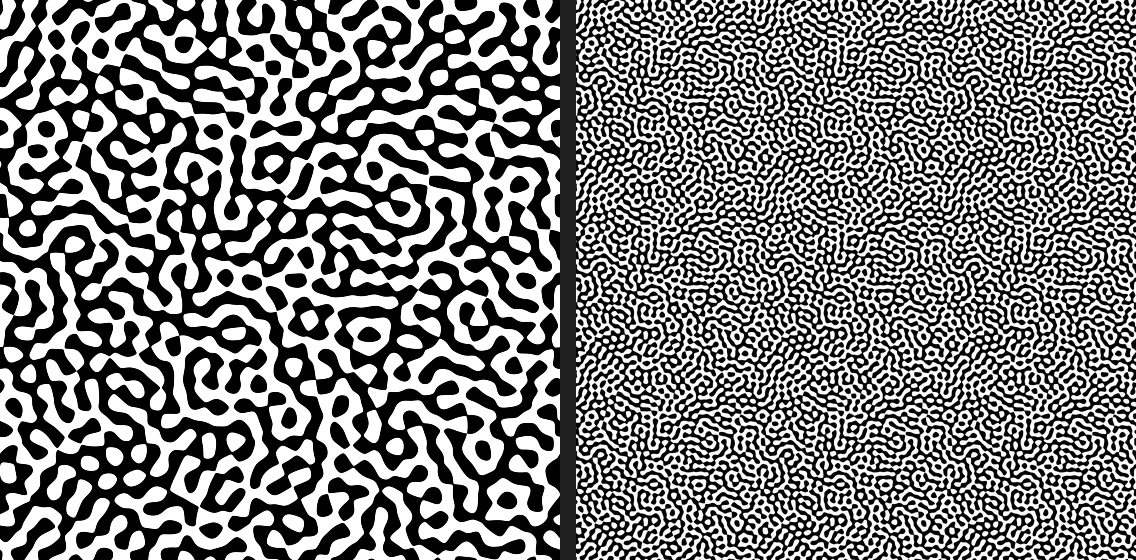
Left, the tile; right, the same tile 3 across and 3 down.
Reproduce this pattern procedurally as a Shadertoy shader.

```glsl
// Black and white labyrinth of winding stripes, bulbs and dots.
// Plane waves of nearly equal length run in every direction with random phases;
// the sign of their sum gives the two colours. Whole wave counts make it tile.

const float PI = 3.14159265;
const int   WAVES = 160;            // number of plane waves summed
const float STRIPES = 25.0;         // mean stripe periods across the canvas
const float STRIPE_SPREAD = 2.8;    // deviation of the periods to either side
const float THRESHOLD = 0.0;        // above 0 favours the dark colour
const float EDGE_PIXELS = 1.0;      // width of the smoothed edge
const float MIN_SLOPE = 12.0;       // keeps saddles between stripes crisp
const vec3  DARK = vec3(0.0);
const vec3  LIGHT = vec3(1.0);

// Three random values in 0..1 from an integer seed.
vec3 hash3(int seed) {
    uvec3 h = uvec3(seed) * 1664525u + uvec3(1013u, 7919u, 15731u);
    h = (h ^ (h >> 16u)) * 73244475u;
    h = (h ^ (h >> 15u)) * 73244475u;
    h ^= h >> 16u;
    return vec3(h & 65535u) / 65535.0;
}

// Band-limited random field: x holds the value, yz its gradient.
vec3 labyrinthField(vec2 uv) {
    vec3 field = vec3(0.0);
    for (int i = 0; i < WAVES; i++) {
        vec3 random = hash3(i + 1);
        float angle = PI * (float(i) + random.x) / float(WAVES);
        float radius = STRIPES + STRIPE_SPREAD * (2.0 * random.y - 1.0);
        vec2 cycles = round(radius * vec2(cos(angle), sin(angle)));
        float phase = 2.0 * PI * (dot(cycles, uv) + random.z);
        field += vec3(cos(phase), -2.0 * PI * cycles * sin(phase));
    }
    return field / sqrt(0.5 * float(WAVES));
}

void mainImage(out vec4 fragColor, in vec2 fragCoord) {
    vec2 uv = fragCoord / iResolution.xy;
    vec3 field = labyrinthField(uv);

    // Approximate distance to the stripe border, in canvas units.
    float borderDistance = (field.x - THRESHOLD) / max(length(field.yz), MIN_SLOPE);
    float edge = EDGE_PIXELS / min(iResolution.x, iResolution.y);
    float light = smoothstep(-0.5 * edge, 0.5 * edge, borderDistance);

    fragColor = vec4(mix(DARK, LIGHT, light), 1.0);
}
```
